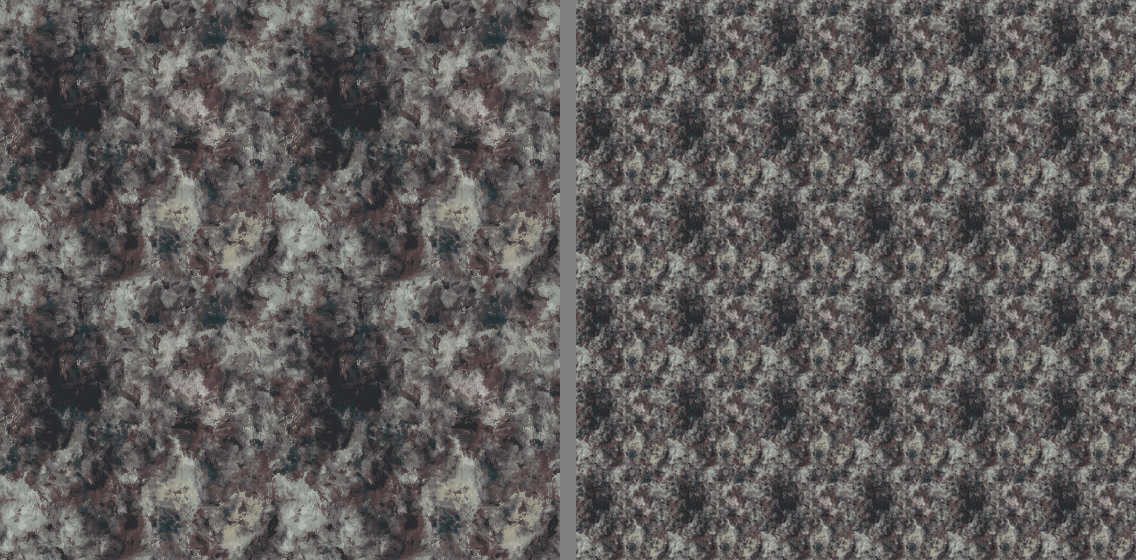
Left: one tile. Right: repeated 3 by 3.
Give the GLSL for this texture, as a three.js fragment shader.

```glsl
varying vec2 vUv;

const float REPEATS = 2.0;
const vec3 CHARCOAL = vec3(0.16, 0.165, 0.175);
const vec3 UMBER = vec3(0.28, 0.262, 0.268);
const vec3 STONE = vec3(0.43, 0.42, 0.415);
const vec3 PALE = vec3(0.57, 0.585, 0.565);
const vec3 CHALK = vec3(0.70, 0.72, 0.69);
const vec3 TEAL = vec3(0.13, 0.23, 0.25);
const vec3 RUST = vec3(0.32, 0.20, 0.20);
const vec3 CREAM = vec3(0.66, 0.62, 0.51);

float hash(vec2 cell, float seed) {
  vec3 q = fract(cell.xyx * vec3(0.1031, 0.1030, 0.0973) + seed * 0.137);
  q += dot(q, q.yzx + 33.33);
  return fract((q.x + q.y) * q.z);
}

float slope(vec2 cell, vec2 offset, vec2 period, float seed) {
  float angle = 6.2832 * hash(mod(cell, period), seed);
  return dot(vec2(cos(angle), sin(angle)), offset);
}

// Gradient noise wrapping once per tile
float noise(vec2 p, vec2 period, float seed) {
  vec2 g = p * period;
  vec2 i = floor(g);
  vec2 f = g - i;
  vec2 u = f * f * f * (f * (f * 6.0 - 15.0) + 10.0);
  vec2 e = vec2(1.0, 0.0);
  float low = mix(slope(i, f, period, seed), slope(i + e, f - e, period, seed), u.x);
  float high = mix(slope(i + e.yx, f - e.yx, period, seed),
                   slope(i + 1.0, f - 1.0, period, seed), u.x);
  return 1.4 * mix(low, high, u.y);
}

float fbm(vec2 p, vec2 period, float gain, float seed) {
  float sum = 0.0;
  float amp = 0.5;
  for (int i = 0; i < 6; i++) {
    sum += amp * noise(p, period, seed + float(i));
    period *= 2.0;
    amp *= gain;
  }
  return sum;
}

// Soft wrapped ellipse, radii at most half a tile
float mass(vec2 p, vec2 center, vec2 radius) {
  vec2 d = fract(p - center + 0.5) - 0.5;
  return 1.0 - smoothstep(0.0, 1.0, length(d / radius));
}

float vein(float field, float width) {
  return 1.0 - smoothstep(0.0, width, abs(field));
}

vec3 mineral(float tone) {
  vec3 c = mix(CHARCOAL, UMBER, smoothstep(0.14, 0.29, tone));
  c = mix(c, STONE, smoothstep(0.27, 0.44, tone));
  c = mix(c, PALE, smoothstep(0.42, 0.58, tone));
  return mix(c, CHALK, smoothstep(0.57, 0.76, tone));
}

void main() {
  vec2 p = fract(vUv * REPEATS);
  vec2 warp = vec2(fbm(p, vec2(6.0), 0.6, 3.0), fbm(p, vec2(6.0), 0.6, 17.0));
  vec2 q = p + 0.10 * warp;
  vec2 w = p + 0.035 * warp;

  // Broad dark and pale masses
  float dark = mass(q, vec2(0.21, 0.64), vec2(0.30, 0.48));
  float slate = mass(q, vec2(0.40, 0.22), vec2(0.20, 0.25));
  float chalky = mass(q, vec2(0.10, 0.10), vec2(0.17, 0.17))
    + mass(q - vec2(0.3 * (p.y - 0.9), 0.0) * mass(p, vec2(0.44, 0.9), vec2(0.3)),
           vec2(0.44, 0.90), vec2(0.08, 0.17))
    + mass(q, vec2(0.79, 0.77), vec2(0.07, 0.13))
    + 0.7 * mass(q, vec2(0.99, 0.74), vec2(0.10, 0.16));
  float creamy = mass(q, vec2(0.62, 0.25), vec2(0.12, 0.12))
    + mass(q, vec2(0.84, 0.15), vec2(0.10, 0.17));
  float rosy = mass(q, vec2(0.68, 0.62), vec2(0.28, 0.22));

  // Clouded body with fine grain
  float cloud = fbm(w, vec2(7.0, 6.0), 0.72, 31.0);
  float grain = fbm(w, vec2(26.0, 22.0), 0.7, 47.0);
  float tone = 0.395 + 0.42 * cloud + 0.17 * grain;
  tone += 0.20 * chalky + 0.13 * creamy - 0.23 * dark - 0.12 * slate;

  // Pale flakes and dark pits
  float flakes = smoothstep(0.16, 0.38, fbm(w, vec2(15.0, 12.0), 0.65, 61.0));
  float pits = smoothstep(0.17, 0.36, fbm(w, vec2(19.0, 18.0), 0.6, 73.0));
  tone += 0.15 * flakes - 0.17 * pits;

  // Broken pale threads
  float patchy = fbm(p, vec2(5.0), 0.6, 89.0);
  float thread = vein(fbm(w, vec2(9.0, 6.0), 0.55, 97.0), 0.035);
  tone += 0.20 * thread * smoothstep(0.08, 0.32, patchy + 0.12 * rosy);

  vec3 color = mineral(tone);

  // Mineral stains
  float shadow = 1.0 - smoothstep(0.24, 0.42, tone);
  float midtone = smoothstep(0.18, 0.30, tone) * (1.0 - smoothstep(0.40, 0.56, tone));
  float light = smoothstep(0.42, 0.58, tone);
  float tealField = fbm(w, vec2(8.0, 5.0), 0.65, 109.0);
  float crack = vein(fbm(w, vec2(10.0, 5.0), 0.6, 127.0), 0.025);
  float tealStain = smoothstep(0.05, 0.35, tealField + 0.12 * slate);
  color = mix(color, TEAL, shadow * max(0.55 * tealStain, 0.4 * crack * (dark + slate)));
  float rust = smoothstep(0.0, 0.38, fbm(w, vec2(6.0), 0.68, 139.0) + 0.22 * rosy);
  color = mix(color, RUST, 0.48 * midtone * max(rust, 0.7 * pits));
  float warmth = smoothstep(0.15, 0.42, patchy) * 0.3 + min(creamy, 1.0);
  color = mix(color, CREAM, 0.7 * light * min(warmth, 1.0));
  color += vec3(0.04, 0.005, 0.012) * light * rosy;

  gl_FragColor = vec4(color, 1.0);
}
```
